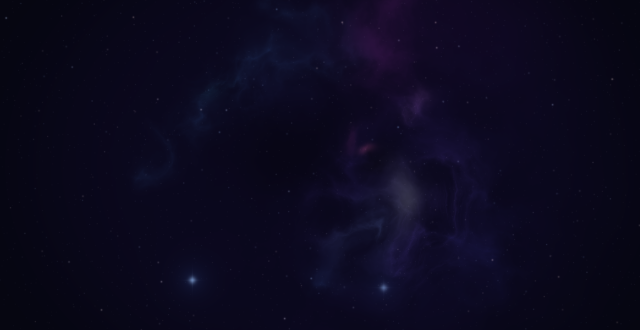
A Shadertoy shader for this texture:

```glsl
float hash(vec2 p) {
    vec3 q = fract(vec3(p.xyx) * 0.1031);
    q += dot(q, q.yzx + 33.33);
    return fract((q.x + q.y) * q.z);
}

float noise(vec2 p) {
    vec2 i = floor(p), f = fract(p);
    f = f * f * (3.0 - 2.0 * f);
    return mix(mix(hash(i), hash(i + vec2(1, 0)), f.x),
               mix(hash(i + vec2(0, 1)), hash(i + 1.0), f.x), f.y);
}

float fbm(vec2 p) {
    float sum = 0.0, amp = 0.5;
    for (int i = 0; i < 6; i++) {
        sum += amp * noise(p);
        p = mat2(1.6, 1.2, -1.2, 1.6) * p + 7.3;
        amp *= 0.5;
    }
    return sum;
}

// Bright threads where the noise crosses its middle value
float filaments(vec2 p) {
    float sum = 0.0, amp = 0.55;
    for (int i = 0; i < 5; i++) {
        sum += amp * (1.0 - abs(2.0 * noise(p) - 1.0));
        p = mat2(1.5, 1.3, -1.3, 1.5) * p + 3.7;
        amp *= 0.5;
    }
    return pow(sum, 4.0);
}

// Soft ellipse
float blob(vec2 p, vec2 centre, vec2 radius) {
    vec2 q = (p - centre) / radius;
    return exp(-dot(q, q));
}

// Soft band along a segment
float band(vec2 p, vec2 a, vec2 b, float width) {
    vec2 pa = p - a, ba = b - a;
    float d = length(pa - ba * clamp(dot(pa, ba) / dot(ba, ba), 0.0, 1.0)) / width;
    return exp(-d * d);
}

// One randomly placed star in some of the grid cells
vec3 starField(vec2 p, float cells, float density, float radius) {
    vec2 id = floor(p * cells);
    vec2 spot = 0.2 + 0.6 * vec2(hash(id + 11.0), hash(id + 47.0));
    float d = length(fract(p * cells) - spot) / cells;
    float power = step(hash(id + 83.0), density) * (0.25 + 0.75 * pow(hash(id + 5.0), 3.0));
    return mix(vec3(0.6, 0.8, 1.0), vec3(1.0, 0.85, 0.75), hash(id + 29.0))
        * power * exp(-d * d / (radius * radius));
}

// Small bright sun with a blue halo and faint rays
vec3 sun(vec2 p, vec2 centre, float power) {
    vec2 q = p - centre;
    float d = length(q);
    float rays = exp(-abs(q.x * q.y) * 30000.0 - d * 70.0);
    return power * (vec3(0.22, 0.27, 0.30) * (exp(-d * d * 9000.0) + 0.5 * rays)
        + vec3(0.04, 0.08, 0.14) * exp(-d * 32.0));
}

void mainImage(out vec4 fragColor, in vec2 fragCoord) {
    vec2 p = fragCoord / iResolution.y;
    vec2 warp = vec2(fbm(p * 6.0), fbm(p * 6.0 + 31.0)) - 0.5;
    vec2 w = p + 0.14 * warp;
    float cloud = smoothstep(0.25, 0.75, fbm(w * 9.0 + 4.0));
    float threads = filaments(w * 9.0);
    float gas = 0.4 * cloud + 0.9 * threads;

    // Deep background, darker at the sides
    vec2 side = (p - vec2(1.0, 0.5)) / vec2(1.0, 0.8);
    vec3 col = mix(vec3(0.040, 0.030, 0.112), vec3(0.022, 0.022, 0.068),
                   smoothstep(0.25, 1.25, dot(side, side)));
    col += vec3(0.010, 0.008, 0.030) * blob(p, vec2(1.22, 0.45), vec2(0.4, 0.55)) * cloud;

    // Blue-green arc on the left
    float arc = band(w, vec2(0.44, 0.50), vec2(0.61, 0.62), 0.055);
    arc = max(arc, band(w, vec2(0.61, 0.62), vec2(0.66, 0.73), 0.060));
    arc = max(arc, band(w, vec2(0.66, 0.73), vec2(0.80, 0.83), 0.075));
    arc = max(arc, 0.8 * band(w, vec2(0.80, 0.83), vec2(1.02, 0.83), 0.090));
    arc = max(arc, 0.7 * band(w, vec2(0.84, 1.0), vec2(0.96, 0.89), 0.045));
    col += arc * gas * vec3(0.030, 0.065, 0.100);
    col += blob(w, vec2(0.655, 0.715), vec2(0.05, 0.04)) * gas * vec3(0.01, 0.07, 0.06);
    col += blob(w, vec2(0.82, 0.69), vec2(0.10, 0.08)) * gas * vec3(0.02, 0.03, 0.06);

    // Violet plume at the top and its wisps
    float plume = blob(w, vec2(1.15, 0.80), vec2(0.12, 0.14))
        + 0.8 * blob(w, vec2(1.18, 1.0), vec2(0.15, 0.18));
    col += plume * (0.25 + cloud) * vec3(0.070, 0.018, 0.060);
    col += blob(p, vec2(1.40, 0.95), vec2(0.30, 0.25)) * vec3(0.022, 0.003, 0.028);
    col += band(w, vec2(1.24, 0.63), vec2(1.29, 0.71), 0.028) * gas * vec3(0.14, 0.09, 0.15);
    col += band(w, vec2(1.25, 0.62), vec2(1.33, 0.53), 0.060) * gas * vec3(0.06, 0.04, 0.11);
    col += blob(p + 0.05 * warp, vec2(1.118, 0.543), vec2(0.028, 0.012)) * (0.5 + gas) * vec3(0.18, 0.07, 0.10);
    col += blob(w, vec2(1.06, 0.57), vec2(0.025, 0.03)) * gas * vec3(0.10, 0.03, 0.07);

    // Curved streaks around the core
    vec2 core = vec2(1.224, 0.377);
    vec2 r = w - core;
    float radius = length(r), angle = atan(r.y, r.x);
    float streaks = filaments(vec2(radius * 26.0 + angle * 0.8, 2.5 * cos(angle) + 3.0));
    float lowerRight = smoothstep(-0.4, 0.8, dot(r / (radius + 0.001), vec2(0.8, -0.6)));
    float ring = exp(-pow((radius - 0.15) / 0.10, 2.0));
    col += ring * lowerRight * (0.7 * streaks + 0.5 * gas) * vec3(0.060, 0.045, 0.110);
    col += blob(w, core + vec2(0.22, -0.12), vec2(0.14, 0.17)) * gas * vec3(0.020, 0.025, 0.065);

    // Blue threads below left of the core
    col += blob(w, vec2(1.09, 0.29), vec2(0.085, 0.085)) * gas * vec3(0.085, 0.120, 0.165);
    col += blob(w, vec2(1.02, 0.19), vec2(0.08, 0.05)) * gas * vec3(0.03, 0.06, 0.10);
    col += band(w, vec2(1.0, 0.36), vec2(1.06, 0.50), 0.08) * gas * vec3(0.045, 0.030, 0.090);

    // Dark hollows
    col *= 1.0 - 0.45 * blob(w, vec2(1.145, 0.485), vec2(0.06, 0.04));
    col *= 1.0 - 0.25 * blob(w, vec2(0.87, 0.54), vec2(0.17, 0.13));

    // Pale core
    vec2 c = p + 0.10 * warp;
    col += blob(c, core, vec2(0.045, 0.065)) * (0.75 + 0.4 * cloud) * vec3(0.165, 0.175, 0.165);
    col += blob(c, core + vec2(-0.015, 0.02), vec2(0.09, 0.10)) * (0.3 + gas) * vec3(0.055, 0.050, 0.080);

    // Suns and scattered stars
    col += sun(p, vec2(0.583, 0.151), 1.0) + sun(p, vec2(1.163, 0.128), 0.75);
    col += 0.30 * starField(p, 11.0, 0.35, 0.0030);
    col += 0.13 * starField(p + 3.1, 27.0, 0.25, 0.0022);
    col += 0.06 * starField(p + 5.7, 60.0, 0.25, 0.0018);
    fragColor = vec4(col, 1.0);
}
```
